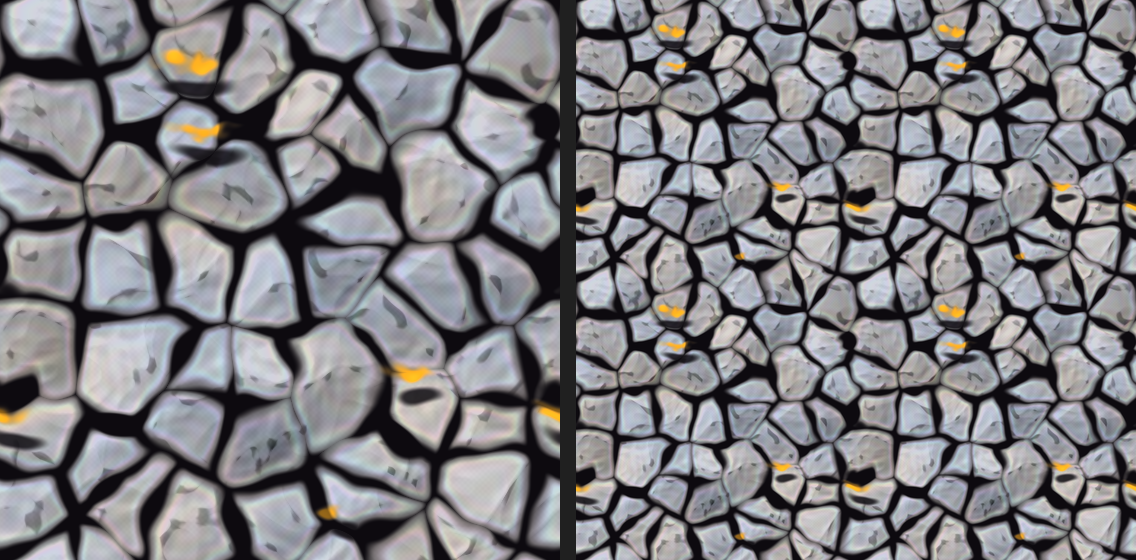
Left: one tile. Right: repeated 2 by 2.
Give the GLSL for this texture, as a three.js fragment shader.

```glsl
// Tightly packed grey stones, split by dark cracks of uneven width, with a few amber glints.
// Wrapped cellular noise, bent by wrapped gradient noise, gives stones and cracks;
// embossed folds give the wrinkled relief. Every repeat count is whole, so it tiles.
varying vec2 vUv;

const vec2 STONES = vec2(7.0);
const vec3 SOOT = vec3(0.05, 0.04, 0.06);
const vec3 UMBER = vec3(0.27, 0.25, 0.25);
const vec3 WARM_TINT = vec3(1.03, 0.99, 0.96);
const vec3 COOL_TINT = vec3(0.95, 0.99, 1.07);
const vec3 SAND = vec3(0.80, 0.66, 0.44);
const vec3 AMBER = vec3(1.0, 0.68, 0.12);

struct Stone {
  float edge;    // distance to the nearest border, in cells
  vec2 toSeed;   // offset to the stone's centre, in cells
  vec2 random;   // two values fixed for each stone
};

vec2 hash2(vec2 p) {
  vec3 q = fract(p.xyx * vec3(0.1031, 0.1030, 0.0973));
  q += dot(q, q.yzx + 33.33);
  return fract((q.xx + q.yz) * q.zy);
}

float slope(vec2 corner, vec2 offset, vec2 repeats, float seed) {
  return dot(hash2(mod(corner, repeats) + seed) * 2.0 - 1.0, offset);
}

// Signed gradient noise that wraps after the given repeats
float noise(vec2 uv, vec2 repeats, float seed) {
  vec2 p = uv * repeats + seed * 0.37;
  vec2 i = floor(p), f = fract(p), e = vec2(1.0, 0.0);
  vec2 s = f * f * f * (f * (f * 6.0 - 15.0) + 10.0);
  float low = mix(slope(i, f, repeats, seed), slope(i + e, f - e, repeats, seed), s.x);
  float high = mix(slope(i + e.yx, f - e.yx, repeats, seed), slope(i + 1.0, f - 1.0, repeats, seed), s.x);
  return mix(low, high, s.y);
}

vec2 bend(vec2 uv, float repeats, float seed) {
  return vec2(noise(uv, vec2(repeats), seed), noise(uv, vec2(repeats), seed + 9.0));
}

float softMin(float a, float b, float k) {
  float h = max(k - abs(a - b), 0.0) / k;
  return min(a, b) - h * h * k * 0.25;
}

vec2 seedOffset(vec2 cell, vec2 step, vec2 f) {
  return step + 0.06 + 0.88 * hash2(mod(cell + step, STONES) + 3.0) - f;
}

Stone findStone(vec2 p) {
  vec2 cell = floor(p), f = fract(p), home = vec2(0.0), nearest = vec2(8.0);
  for (int y = -1; y <= 1; y++) for (int x = -1; x <= 1; x++) {
    vec2 step = vec2(x, y), o = seedOffset(cell, step, f);
    if (dot(o, o) < dot(nearest, nearest)) { nearest = o; home = step; }
  }
  float edge = 8.0;
  for (int y = -2; y <= 2; y++) for (int x = -2; x <= 2; x++) {
    vec2 o = seedOffset(cell, home + vec2(x, y), f), apart = o - nearest;
    if (dot(apart, apart) > 0.0001)
      edge = softMin(edge, dot(0.5 * (o + nearest), normalize(apart)), 0.07);
  }
  return Stone(edge, nearest, hash2(mod(cell + home, STONES) + 51.0));
}

// Rounded folds with sharp valleys
float folds(vec2 uv) {
  vec2 p = uv + 0.05 * bend(uv, 7.0, 20.0);
  return abs(noise(p, vec2(8.0), 31.0)) + 0.5 * abs(noise(p, vec2(15.0, 17.0), 37.0))
    + 0.22 * noise(p, vec2(34.0), 41.0);
}

// Scattered flat glints: x is the glow, y the shadow beneath it
vec2 glints(vec2 uv) {
  vec2 sum = vec2(0.0);
  for (int i = 0; i < 5; i++) {
    vec2 random = hash2(vec2(float(i) * 7.0 + 2.0, 13.0));
    vec2 d = fract(uv - random + 0.5) - 0.5;
    vec2 size = vec2(mix(0.035, 0.09, random.y), 0.021);
    vec2 glow = d / size, shade = (d + vec2(-0.02, 0.045)) / (size * 1.05);
    sum += vec2(exp(-dot(glow, glow)), exp(-dot(shade, shade)));
  }
  return sum;
}

void main() {
  vec2 uv = vUv + 0.055 * bend(vUv, 4.0, 5.0) + 0.022 * bend(vUv, 13.0, 14.0);
  Stone stone = findStone(uv * STONES);
  float cloud = noise(vUv, vec2(5.0), 60.0);
  vec2 glint = glints(uv);

  // Crack width varies; below zero the neighbouring stones merge
  float pit = smoothstep(0.22, 0.45, noise(vUv, vec2(6.0, 8.0), 71.0));
  float gap = 0.025 + 0.22 * noise(vUv, vec2(9.0), 80.0) + 0.16 * pit;
  float beyond = stone.edge - gap;
  float core = 1.0 - smoothstep(-0.01, 0.055, beyond);
  float fringe = 1.0 - smoothstep(0.0, 0.13, beyond);

  // Domed light, pale rims, embossed folds and thin creases
  float dome = smoothstep(0.0, 0.25, stone.edge);
  float rim = exp(-pow((beyond - 0.13) / 0.05, 2.0));
  float height = folds(vUv);
  float emboss = height - folds(vUv + vec2(0.004, -0.006));
  float crease = 1.0 - smoothstep(0.0, 0.07, height);
  float tone = 0.63 + 0.22 * cloud + 0.07 * rim + 0.75 * emboss - 0.2 * crease;
  tone += dome * (0.05 + 0.12 * (stone.random.x - 0.5) + dot(stone.toSeed, vec2(0.09, -0.13)));
  tone += 0.008 * sin(vUv.x * 603.186) * sin(vUv.y * 603.186);
  tone = clamp(tone, 0.12, 0.84);

  // Grey tints, with faint rainbow fringes beside the cracks
  float warmth = smoothstep(-0.3, 0.4, noise(vUv, vec2(4.0, 5.0), 95.0) + 0.2 * (stone.random.y - 0.5) * dome);
  vec3 color = tone * mix(COOL_TINT, WARM_TINT, warmth);
  color += 0.025 * (rim + 0.4) * sin(vec3(0.0, 2.1, 4.2) + 26.0 * stone.edge + 12.0 * cloud);
  color = mix(color, UMBER, 0.75 * fringe);
  color = mix(color, SOOT, max(core, 0.85 * smoothstep(0.35, 0.8, glint.y)));

  // Streaked amber glow
  float streak = 0.75 + 0.9 * noise(uv, vec2(30.0, 44.0), 110.0);
  float glow = smoothstep(0.25, 0.75, glint.x * streak);
  color = mix(color, mix(SAND, AMBER, glow) * (0.8 + 0.3 * streak), glow * (1.0 - 0.5 * core));
  gl_FragColor = vec4(clamp(color, 0.0, 1.0), 1.0);
}
```
